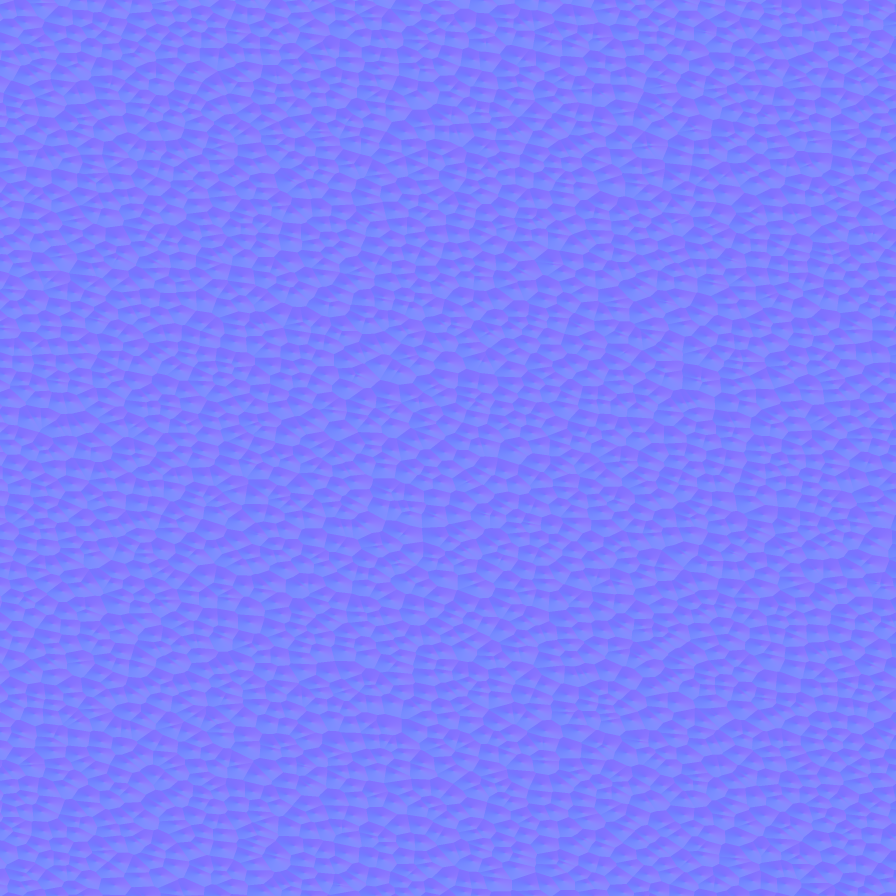
Reproduce this texture map procedurally as a Shadertoy shader.

```glsl
// Normal map of fine pebbled leather: small, slightly stretched cone-shaped grains.

vec2 hash2(vec2 cell) {
    vec3 h = fract(cell.xyx * vec3(0.1031, 0.1030, 0.0973));
    h += dot(h, h.yzx + 33.33);
    return fract((h.xx + h.yz) * h.zy);
}

// Offset from the nearest grain centre, in grain units
vec2 nearestGrain(vec2 q) {
    vec2 cell = floor(q), local = fract(q), nearest = vec2(9.0);
    for (int y = -1; y <= 1; y++)
    for (int x = -1; x <= 1; x++) {
        vec2 neighbour = vec2(x, y);
        vec2 centre = neighbour + 0.03 + 0.94 * hash2(cell + neighbour + 200.0);
        vec2 offset = local - centre;
        if (dot(offset, offset) < dot(nearest, nearest)) nearest = offset;
    }
    return nearest;
}

// Sideways tilt of the surface; green runs downward
vec2 grainTilt(vec2 p) {
    vec2 along = vec2(0.978, -0.208);      // grains lean down to the right
    vec2 across = vec2(0.208, 0.978);
    vec2 density = vec2(45.0, 66.0);
    vec2 offset = nearestGrain(vec2(dot(p, along), dot(p, across)) * density);
    vec2 slope = along * offset.x * density.x + across * offset.y * density.y;
    return 0.053 * vec2(slope.x, -slope.y) / max(length(slope), 2.0);
}

void mainImage(out vec4 fragColor, in vec2 fragCoord) {
    // Average a 3 by 3 grid of samples to smooth the creases
    vec2 tilt = vec2(0.0);
    for (int j = -1; j <= 1; j++)
    for (int i = -1; i <= 1; i++)
        tilt += grainTilt((fragCoord + vec2(i, j) / 3.0) / iResolution.y) / 9.0;

    fragColor = vec4(0.5 + tilt, 1.0, 1.0);
}
```
